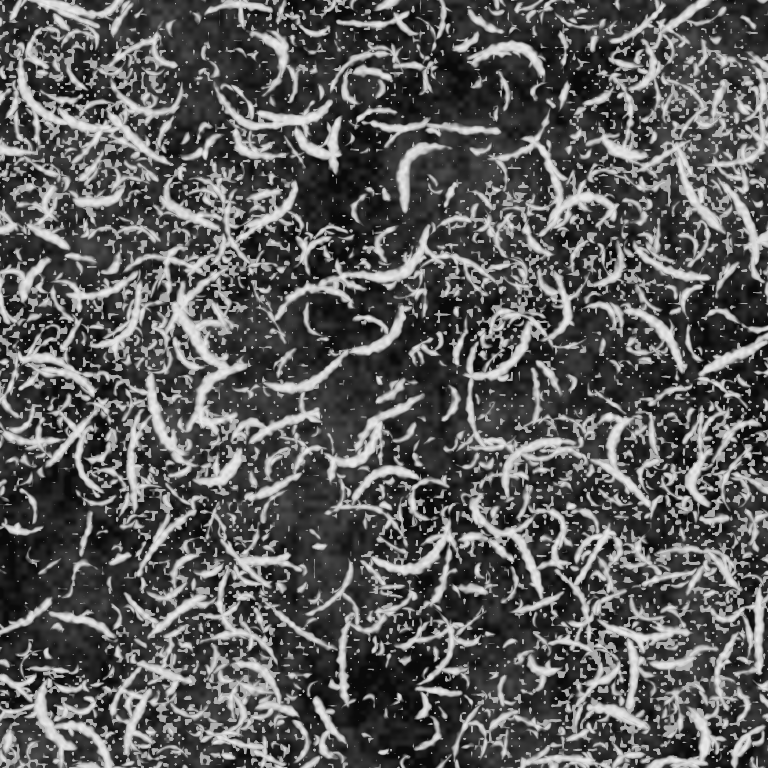
Write a Shadertoy shader that draws this texture.

```glsl
// Pale curled fibres and fine flakes strewn over a dark mottled ground.
// Three grids of randomly turned, bent strokes are merged as a distance field,
// frayed by noise, and dusted with grains that gather in loose patches.

#define LONG_GRID 12.0      // cells per canvas, long fibres
#define MID_GRID 22.0       // cells per canvas, short fibres
#define FLAKE_GRID 41.0     // cells per canvas, flakes
#define GRAIN_FREQ 210.0    // grains per canvas
#define WARP 0.016          // bending of the whole field
#define FRAY 0.0045         // roughness of the fibre edges
#define SOFTNESS 0.0019     // half width of the edge blend
#define GROUND_LEVEL 0.15
#define GROUND_CONTRAST 0.42
#define PALE_LOW 0.69
#define PALE_HIGH 0.86

// Sine-free hashes
float hash1(vec2 p) {
    vec3 q = fract(p.xyx * 0.1031);
    q += dot(q, q.yzx + 33.33);
    return fract((q.x + q.y) * q.z);
}

vec4 hash4(vec2 p) {
    vec4 q = fract(p.xyxy * vec4(0.1031, 0.1030, 0.0973, 0.1099));
    q += dot(q, q.wzxy + 33.33);
    return fract((q.xxyz + q.yzzw) * q.zywx);
}

// Smooth value noise in 0..1
float noise(vec2 p) {
    vec2 i = floor(p), f = fract(p);
    f = f * f * (3.0 - 2.0 * f);
    float low = mix(hash1(i), hash1(i + vec2(1, 0)), f.x);
    float high = mix(hash1(i + vec2(0, 1)), hash1(i + vec2(1, 1)), f.x);
    return mix(low, high, f.y);
}

// Share of loose material at a place, 0 sparse to 1 crowded
float crowding(vec2 uv) {
    float n = 0.6 * noise(uv * 5.0 + 3.7) + 0.4 * noise(uv * 12.0 + 51.0);
    return smoothstep(0.25, 0.75, n);
}

// Depth inside one tapered, bent stroke centred at the origin
float strokeDepth(vec2 p, float halfLength, float halfWidth, float bend) {
    float s = p.x / halfLength;
    float wave = bend * (s * s - 0.35) + 0.25 * bend * s * s * s;
    float slope = bend * (2.0 * s + 0.75 * s * s) / halfLength;
    float across = abs(p.y - wave) * inversesqrt(1.0 + slope * slope);
    float taper = 0.4 + 0.6 * sqrt(max(0.0, 1.0 - s * s));
    float beyond = max(abs(p.x) - halfLength, 0.0);
    return halfWidth * taper - length(vec2(across, beyond));
}

// Deepest stroke of one grid, in canvas units
float strokeLayer(vec2 uv, float grid, float reach, float halfWidth, float fill) {
    vec2 p = uv * grid, home = floor(p);
    float depth = -1.0;
    for (int y = -1; y <= 1; y++)
    for (int x = -1; x <= 1; x++) {
        vec2 cell = home + vec2(x, y);
        vec4 place = hash4(cell + grid * 7.0);
        vec4 form = hash4(cell + grid * 3.0 + 91.0);
        float density = crowding((cell + 0.5) / grid);
        if (place.w > fill * (0.45 + 1.1 * density)) continue;
        float angle = 6.2832 * place.z;
        vec2 axis = vec2(cos(angle), sin(angle));
        vec2 d = p - cell - place.xy;
        d = vec2(dot(d, axis), dot(d, vec2(-axis.y, axis.x)));
        float halfLength = reach * mix(0.6, 1.15, form.x);
        float width = halfWidth * mix(0.65, 1.35, form.y);
        float bend = halfLength * mix(-0.65, 0.65, form.z);
        depth = max(depth, strokeDepth(d, halfLength, width, bend));
    }
    return depth / grid;
}

void mainImage(out vec4 fragColor, in vec2 fragCoord) {
    vec2 uv = fragCoord / iResolution.y;
    float crowd = crowding(uv);
    float fine = noise(uv * GRAIN_FREQ);
    float blur = max(SOFTNESS, 0.75 / iResolution.y);

    // Fibres and flakes
    vec2 bent = uv + WARP * (vec2(noise(uv * 15.0), noise(uv * 15.0 + 40.0)) - 0.5);
    float depth = strokeLayer(bent, LONG_GRID, 0.58, 0.068, 0.95);
    depth = max(depth, strokeLayer(bent, MID_GRID, 0.52, 0.083, 0.8));
    depth = max(depth, strokeLayer(bent, FLAKE_GRID, 0.34, 0.11, 0.55));
    float frayed = depth + FRAY * (noise(uv * 150.0 + 17.0) - 0.5);
    float fibre = smoothstep(-blur, blur, frayed);

    // Grains, thicker in crowded places and beside fibres
    float cut = 0.97 - 0.24 * crowd - 0.1 * smoothstep(-0.012, 0.0, depth);
    float grain = 0.9 * smoothstep(cut - 0.08, cut + 0.08, fine);

    // Dark mottled ground
    float mottle = 0.35 * noise(uv * 9.0 + 8.0) + 0.3 * noise(uv * 45.0)
                 + 0.35 * noise(uv * 125.0 + 29.0);
    float ground = max(0.04, GROUND_LEVEL + GROUND_CONTRAST * (mottle - 0.5));

    // Pale tone, brightest along the fibre cores
    float core = smoothstep(0.0, 0.005, frayed);
    float pale = mix(PALE_LOW, PALE_HIGH, core) + 0.1 * (fine - 0.4);

    float grey = mix(ground, pale, max(fibre, grain));
    fragColor = vec4(vec3(grey), 1.0);
}
```
